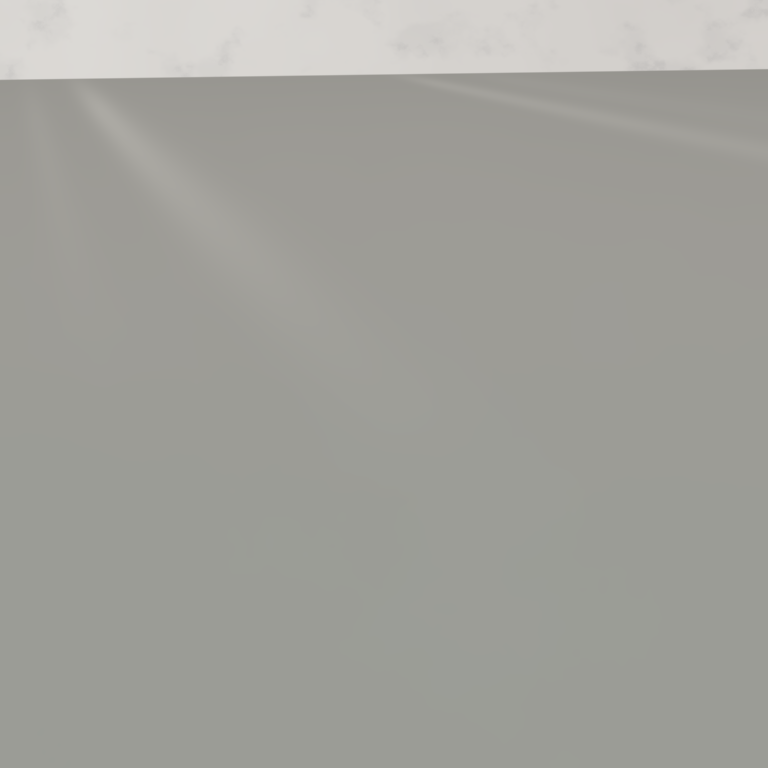
Write a Shadertoy shader that draws this background.

```glsl
float hash(vec2 p) {
    p = fract(p * vec2(123.34, 345.45));
    p += dot(p, p + 34.35);
    return fract(p.x * p.y);
}

float noise(vec2 p) {
    vec2 cell = floor(p);
    vec2 f = fract(p);
    f = f * f * (3.0 - 2.0 * f);
    float low = mix(hash(cell), hash(cell + vec2(1.0, 0.0)), f.x);
    float high = mix(hash(cell + vec2(0.0, 1.0)), hash(cell + vec2(1.0)), f.x);
    return mix(low, high, f.y);
}

float fbm(vec2 p) {
    float sum = 0.0;
    float weight = 0.5;
    for (int i = 0; i < 5; i++) {
        sum += weight * noise(p);
        p = p * 2.03 + 17.1;
        weight *= 0.5;
    }
    return sum;
}

// Soft streak of light that widens and fades away from its start
float beam(vec2 p, vec2 start, vec2 end, float width, float spread, float reach) {
    vec2 dir = normalize(end - start);
    vec2 rel = p - start;
    float along = dot(rel, dir);
    float across = dir.x * rel.y - dir.y * rel.x;
    float d = across / (width + spread * max(along, 0.0));
    float fade = exp(-pow(max(along, 0.0) / reach, 2.0));
    return exp(-d * d) * fade * smoothstep(-0.03, 0.06, along);
}

// Pale plaster with faint grey blotches
vec3 plaster(vec2 uv) {
    vec3 warmWhite = vec3(0.855, 0.845, 0.830);
    vec3 coolWhite = vec3(0.825, 0.812, 0.797);
    vec3 color = mix(warmWhite, coolWhite, smoothstep(0.1, 0.95, uv.x));
    float blotch = smoothstep(0.50, 0.74, fbm(uv * vec2(17.0, 21.0) + 4.0));
    float speck = smoothstep(0.45, 0.75, fbm(uv * 65.0));
    color -= vec3(0.055, 0.053, 0.048) * blotch * (0.35 + 0.65 * speck);
    return color + 0.018 * (fbm(uv * 9.0) - 0.5);
}

// Smooth grey surface crossed by reflected light
vec3 surface(vec2 uv, float depth) {
    vec3 warmGrey = vec3(0.618, 0.611, 0.590);
    vec3 coolGrey = vec3(0.608, 0.613, 0.589);
    vec3 color = mix(warmGrey, coolGrey, smoothstep(0.15, 0.65, depth));
    color -= 0.022 * exp(-depth / 0.07);
    color -= 0.010 * smoothstep(0.5, 1.0, uv.x) * exp(-depth / 0.12);

    float glow = 0.045 * beam(uv, vec2(0.095, 0.895), vec2(0.345, 0.645), 0.014, 0.10, 0.44);
    glow += 0.025 * beam(uv, vec2(0.098, 0.895), vec2(0.200, 0.770), 0.012, 0.06, 0.18);
    glow += 0.018 * beam(uv, vec2(0.035, 0.895), vec2(0.085, 0.700), 0.014, 0.06, 0.24);
    glow += 0.040 * beam(uv, vec2(0.515, 0.902), vec2(1.000, 0.802), 0.005, 0.020, 0.75);
    glow += 0.012 * beam(uv, vec2(0.620, 0.902), vec2(1.000, 0.846), 0.006, 0.020, 0.60);
    color += glow * vec3(1.0, 0.98, 0.95);

    return color + 0.006 * (fbm(uv * 5.0) - 0.5);
}

void mainImage(out vec4 fragColor, in vec2 fragCoord) {
    vec2 uv = fragCoord / iResolution.xy;
    float pixel = 1.0 / iResolution.y;

    // Slightly tilted boundary between the two materials
    float edge = mix(0.896, 0.910, uv.x);
    float depth = edge - uv.y;
    float wallMask = smoothstep(-pixel, pixel, -depth);

    vec3 color = mix(surface(uv, max(depth, 0.0)), plaster(uv), wallMask);
    fragColor = vec4(color, 1.0);
}
```
